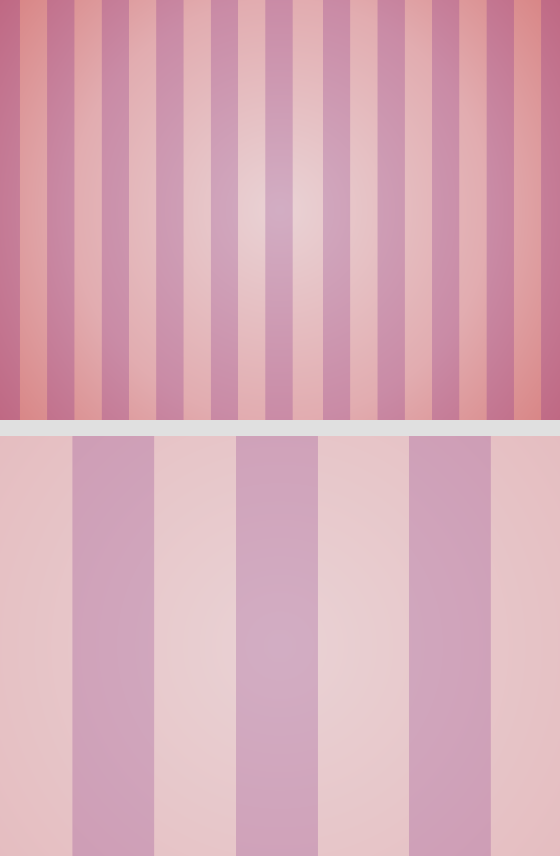
Top: the whole. Bottom: its middle third, enlarged.
This pattern is drawn by a Shadertoy shader. Its source:

```glsl
#define STRIPE_PERIOD 0.0974
#define STRIPE_WIDTH 0.0487
#define STRIPE_CENTER 0.4982
#define SEAM_X 0.55
#define SEAM_EXTRA 0.0055
#define MID_RADIUS 0.5
#define RIM_RADIUS 0.833

// Three-stop radial gradient: centre, middle, rim
vec3 radialGradient(float radius, vec3 centre, vec3 middle, vec3 rim) {
    vec3 inner = mix(centre, middle, clamp(radius / MID_RADIUS, 0.0, 1.0));
    float outer = clamp((radius - MID_RADIUS) / (RIM_RADIUS - MID_RADIUS), 0.0, 1.0);
    return mix(inner, rim, outer);
}

// Signed distance to the nearest mauve stripe, in canvas widths
float stripeDistance(float x) {
    // One pink band is slightly wider, which shifts the stripes to its right
    x -= SEAM_EXTRA * step(SEAM_X, x);
    float cell = fract((x - STRIPE_CENTER) / STRIPE_PERIOD + 0.5) - 0.5;
    return abs(cell) * STRIPE_PERIOD - 0.5 * STRIPE_WIDTH;
}

void mainImage(out vec4 fragColor, in vec2 fragCoord) {
    vec2 uv = fragCoord / iResolution.xy;
    float radius = length((fragCoord - 0.5 * iResolution.xy) / iResolution.y);

    // Both stripe colours deepen away from the centre
    vec3 pink = radialGradient(radius, vec3(0.915, 0.825, 0.835),
                               vec3(0.885, 0.675, 0.69), vec3(0.845, 0.51, 0.51));
    vec3 mauve = radialGradient(radius, vec3(0.825, 0.68, 0.765),
                                vec3(0.79, 0.545, 0.65), vec3(0.75, 0.41, 0.515));

    // Smooth stripe edges over one pixel
    float halfPixel = 0.5 / iResolution.x;
    float coverage = 1.0 - smoothstep(-halfPixel, halfPixel, stripeDistance(uv.x));
    fragColor = vec4(mix(pink, mauve, coverage), 1.0);
}
```
